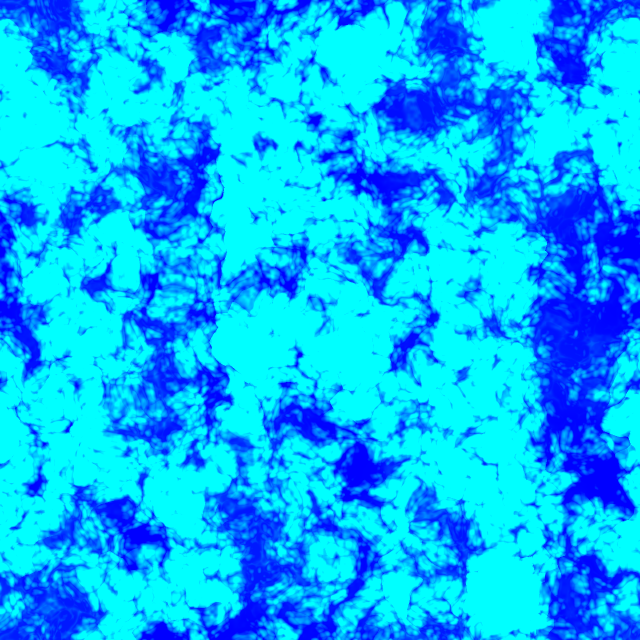
A WebGL 2 fragment shader for this texture:

```glsl
#version 300 es
precision highp float;
// Seamless cyan cauliflower-like clumps over deep blue, streaked gaps.

uniform vec2 u_resolution;
out vec4 fragColor;

const uint LCG_MUL = 1664525u;
const uint LCG_ADD = 1013904223u;

// Integer hash of a wrapped lattice cell, two values in 0..1
vec2 hash2(ivec2 cell, ivec2 count, int seed) {
    uvec2 v = uvec2((cell + count) % count + ivec2(seed * 131, seed * 57));
    v = v * LCG_MUL + LCG_ADD;
    v.x += v.y * LCG_MUL;
    v.y += v.x * LCG_MUL;
    v ^= v >> 16u;
    v.x += v.y * LCG_MUL;
    v.y += v.x * LCG_MUL;
    v ^= v >> 16u;
    return vec2(v & 65535u) / 65535.0;
}

// Two channels of tiling value noise, centred on zero
vec2 noise2(vec2 p, ivec2 count, int seed) {
    vec2 q = p * vec2(count);
    ivec2 cell = ivec2(floor(q));
    vec2 f = fract(q);
    f = f * f * (3.0 - 2.0 * f);
    vec2 low = mix(hash2(cell, count, seed), hash2(cell + ivec2(1, 0), count, seed), f.x);
    vec2 high = mix(hash2(cell + ivec2(0, 1), count, seed), hash2(cell + ivec2(1, 1), count, seed), f.x);
    return mix(low, high, f.y) - 0.5;
}

float noise(vec2 p, ivec2 count, int seed) {
    return noise2(p, count, seed).x;
}

// Tiling cells: xy = offset to nearest centre, z = squared distance in cell units
vec3 nearestLump(vec2 p, int n, int seed) {
    vec2 q = p * float(n);
    ivec2 cell = ivec2(floor(q));
    vec2 f = fract(q);
    vec3 best = vec3(0.0, 0.0, 9.0);
    for (int y = -1; y <= 1; y++) {
        for (int x = -1; x <= 1; x++) {
            ivec2 step2 = ivec2(x, y);
            vec2 toCentre = vec2(step2) + hash2(cell + step2, ivec2(n), seed) - f;
            float d2 = dot(toCentre, toCentre);
            if (d2 < best.z) best = vec3(toCentre / float(n), d2);
        }
    }
    return best;
}

// Broad cover: upright and level streaks plus rounder patches
float cover(vec2 p) {
    return 0.7 * noise(p, ivec2(10, 2), 1)
         + 0.9 * noise(p, ivec2(16, 5), 2)
         + 0.7 * noise(p, ivec2(4, 12), 3)
         + 0.7 * noise(p, ivec2(11, 11), 4);
}

// Green level: 0 in the gaps, 1 on the clumps
float greenLevel(vec2 uv) {
    vec2 p = uv + 0.030 * noise2(uv, ivec2(20), 5)
                + 0.009 * noise2(uv, ivec2(56), 6);

    vec3 large = nearestLump(p, 18, 7);
    vec3 medium = nearestLump(p, 40, 8);
    vec3 small = nearestLump(p, 96, 9);
    float grain = noise(uv, ivec2(160), 10);

    // Cover is sampled near lump centres, which keeps clump edges crisp
    float level = 0.80 + 1.45 * cover(p + 0.7 * medium.xy);
    level += 1.5 * (0.24 - large.z);
    level += 1.4 * (0.24 - medium.z);
    level += 0.8 * (0.24 - small.z);
    level += 0.6 * grain;

    // Faint bubble rims inside the gaps
    float haze = smoothstep(-0.3, 0.35, noise(p, ivec2(9, 7), 11));
    float rim = smoothstep(0.20, 0.60, medium.z) + 0.6 * smoothstep(0.25, 0.65, small.z);
    float gapLevel = haze * (0.10 + 0.30 * rim * (0.8 + grain));

    return clamp(max(level, gapLevel), 0.0, 1.0);
}

void main() {
    // Average four sub-samples for smooth edges
    float green = 0.0;
    for (int i = 0; i < 4; i++) {
        vec2 shift = (vec2(i % 2, i / 2) - 0.5) * 0.5;
        green += 0.25 * greenLevel((gl_FragCoord.xy + shift) / u_resolution);
    }
    fragColor = vec4(0.0, green, 1.0, 1.0);
}
```
